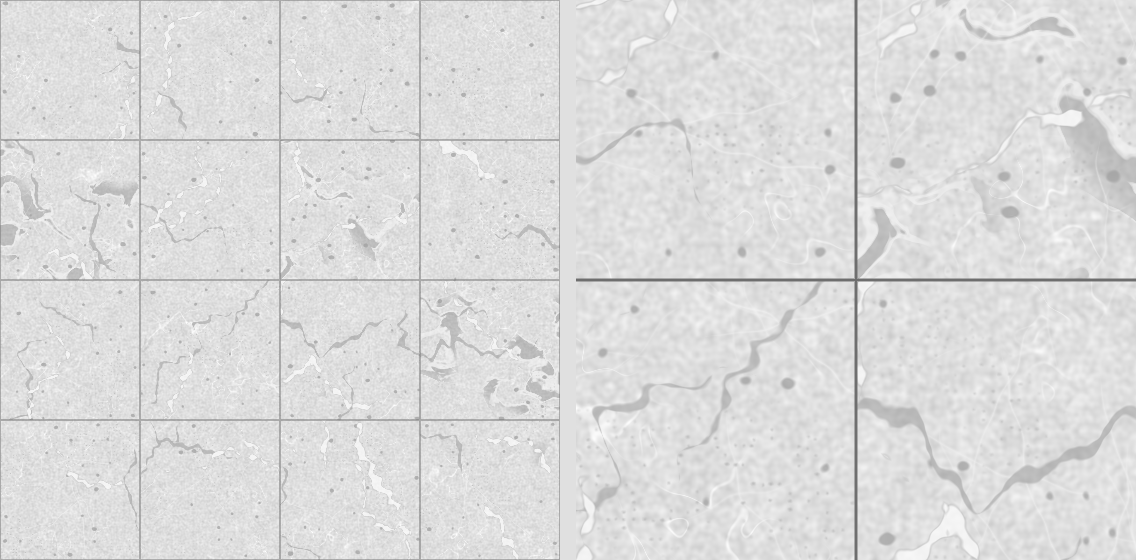
Left: the whole. Right: its middle third, enlarged.
Reproduce this texture procedurally as a three.js fragment shader.

```glsl
// Pale grey marble tiles in a four by four grid with thin dark joints.
// Each tile seeds its own grain, hairlines, specks, broken patches and veins,
// made from gradient noise and distances to wandering lines.

varying vec2 vUv;

const float TILES = 4.0;
const float JOINT_HALF_WIDTH = 0.0007;  // canvas units
const float JOINT_SOFT = 0.0007;
const float EDGE_SOFT = 0.005;          // tile units, as are the sizes below
const float HAIR_HALF_WIDTH = 0.0015;
const float VEIN_MIN = 0.008;
const float VEIN_RANGE = 0.017;
const float GREY_CHANCE = 0.42;
const float WHITE_CHANCE = 0.36;
const float PATCH_CHANCE = 0.25;
const int HAIRS = 16;
const int VEINS = 3;

const vec3 STONE = vec3(0.872);
const vec3 PALE = vec3(0.955);
const vec3 GREY = vec3(0.715);
const vec3 SPECK = vec3(0.63);
const vec3 JOINT = vec3(0.43);

vec2 hash2(vec2 p) {
  vec3 q = fract(p.xyx * vec3(0.1031, 0.1030, 0.0973));
  q += dot(q, q.yzx + 33.33);
  return fract((q.xx + q.yz) * q.zy);
}

float corner(vec2 cell, vec2 offset) {
  return dot(hash2(cell) * 2.0 - 1.0, offset);
}

// Gradient noise, roughly -0.6 to 0.6
float noise(vec2 p) {
  vec2 i = floor(p), f = fract(p);
  vec2 u = f * f * f * (f * (f * 6.0 - 15.0) + 10.0);
  vec2 e = vec2(1.0, 0.0);
  return mix(mix(corner(i, f), corner(i + e.xy, f - e.xy), u.x),
             mix(corner(i + e.yx, f - e.yx), corner(i + e.xx, f - e.xx), u.x), u.y);
}

float fbm(vec2 p) {
  float sum = 0.0, amp = 1.0;
  for (int i = 0; i < 4; i++) {
    sum += amp * noise(p);
    p = mat2(1.6, 1.2, -1.2, 1.6) * p + 5.3;
    amp *= 0.5;
  }
  return sum;
}

float fill(float d) {
  return 1.0 - smoothstep(-EDGE_SOFT, EDGE_SOFT, d);
}

// Signed distance to a tapered, wandering line through a random point
float vein(vec2 p, vec2 seed, float angle, float halfWidth, float reach, float bend) {
  float c = cos(angle), s = sin(angle);
  vec2 q = mat2(c, -s, s, c) * (p - hash2(seed));
  float path = bend * (noise(vec2(q.x * 2.3, 0.4) + seed)
             + 0.22 * noise(vec2(q.x * 11.0, 0.7) + seed));
  float taper = 1.0 - smoothstep(0.45, 1.0, abs(q.x) / reach);
  float swell = 0.8 + 1.6 * noise(vec2(q.x * 9.0, 0.3) + seed);
  return abs(q.y - path) - halfWidth * taper * swell + 2.0 * EDGE_SOFT * (1.0 - taper);
}

// Scattered rounded grains, at most one in each cell
float grains(vec2 p, float cells, float chance) {
  vec2 g = p * cells;
  vec2 id = floor(g);
  vec2 h = hash2(id + 41.0);
  vec2 d = (fract(g) - 0.3 - 0.4 * hash2(id + 83.0)) * vec2(1.0, 0.8 + 0.5 * h.y);
  float radius = mix(0.08, 0.22, h.y * h.y);
  float edge = length(d) - radius + 0.08 * noise(g * 4.0);
  return step(h.x, chance) * fill(edge / cells);
}

void main() {
  vec2 grid = vUv * TILES;
  vec2 id = floor(grid);
  vec2 p = fract(grid);
  vec2 seed = id * 17.3 + 9.0;
  vec2 q = p + seed;               // noise domain that breaks at each joint
  vec2 trait = hash2(seed);

  // Mottled grain
  float grain = 0.085 * noise(q * 58.0) + 0.06 * noise(q * 29.0 + 3.7)
              + 0.035 * fbm(q * 7.0);
  vec3 col = STONE + grain;

  // Faint crystalline network
  float ridge = abs(noise(q * 6.0 + 0.8 * noise(q * 13.0)));
  float veil = smoothstep(-0.05, 0.3, noise(q * 3.1 + 8.0));
  col += 0.07 * veil * (1.0 - smoothstep(0.0, 0.035, ridge));

  // Broken patches: grey flakes with pale rims
  float rough = 0.05 * noise(q * 32.0);
  float bias = trait.x < PATCH_CHANCE ? 0.16 : -0.3;
  float patchMask = smoothstep(0.0, 0.2, noise(q * 2.1 + 4.0) + bias);
  vec2 warp = vec2(noise(q * 5.0), noise(q * 5.0 + 19.0));
  float flake = fbm(q * vec2(3.2, 4.6) + warp) + rough;
  float rim = smoothstep(0.05, 0.1, flake) * (1.0 - smoothstep(0.15, 0.18, flake));
  col = mix(col, PALE, 0.6 * rim * patchMask);
  col = mix(col, GREY + 0.5 * grain, 0.85 * smoothstep(0.18, 0.22, flake) * patchMask);

  // Hairlines, loosely aligned within a tile
  for (int i = 0; i < HAIRS; i++) {
    vec2 s = seed + float(i) * vec2(3.17, 5.71);
    vec2 h = hash2(s + 7.7);
    float angle = 6.283 * trait.y + 2.2 * (h.x - 0.5);
    float d = vein(p, s, angle, HAIR_HALF_WIDTH, 0.12 + 0.4 * h.y, 0.12);
    col = mix(col, PALE, fill(d) * (0.35 + 0.45 * h.y));
  }

  // Fine clustered specks and larger lone grains
  float cluster = smoothstep(-0.1, 0.35, noise(q * 2.7 + 31.0));
  col = mix(col, GREY, 0.8 * cluster * grains(q, 46.0, 0.3));
  col = mix(col, SPECK, 0.75 * grains(q, 11.0, 0.14));

  // Wide veins: smooth grey bands, then jagged white shards with a dark rim
  for (int i = 0; i < VEINS; i++) {
    vec2 s = seed + float(i) * vec2(11.9, 7.3) + 101.0;
    vec2 h = hash2(s + 2.9), k = hash2(s + 5.3);
    float halfWidth = VEIN_MIN + VEIN_RANGE * k.x * k.x;
    float reach = 0.25 + 0.5 * k.y;
    float band = vein(p, s, 6.283 * h.y, halfWidth, reach, 0.5) + 0.3 * rough;
    col = mix(col, GREY + 0.5 * grain, 0.9 * step(h.x, GREY_CHANCE) * fill(band));

    vec2 w = s + 57.0;
    h = hash2(w + 2.9);
    float shard = vein(p, w, 6.283 * h.y, halfWidth * 1.25, reach, 0.4)
                + 0.045 * noise(q * vec2(15.0, 19.0)) + 0.4 * rough;
    float shown = step(h.x, WHITE_CHANCE);
    col = mix(col, GREY, 0.4 * shown * fill(shard - 0.004));
    col = mix(col, PALE + 0.3 * grain, shown * fill(shard + 0.003));
  }

  // Joints
  vec2 gap = abs(fract(grid + 0.5) - 0.5) / TILES;
  float joint = 1.0 - smoothstep(JOINT_HALF_WIDTH - 0.5 * JOINT_SOFT,
                                 JOINT_HALF_WIDTH + JOINT_SOFT, min(gap.x, gap.y));
  col = mix(col, JOINT, joint);

  gl_FragColor = vec4(clamp(col, 0.0, 1.0), 1.0);
}
```
